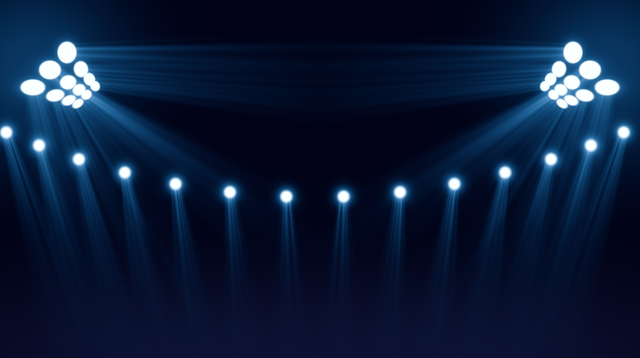
Give the GLSL for this background, as a WebGL 2 fragment shader.

```glsl
#version 300 es
precision highp float;
// Stadium night lighting: two mirrored banks of floodlights in perspective above
// a curved row of small lamps. Each lamp is a white ellipse with a halo and a
// streaked cone of light; all light is summed, then toned from navy to white.
uniform vec2 u_resolution;
out vec4 outColor;

// Colours and tone
const vec3 NIGHT = vec3(0.004, 0.008, 0.085);
const vec3 FLOOR_TINT = vec3(0.045, 0.060, 0.110);
const vec3 LAMP_WHITE = vec3(0.98, 1.0, 1.0);

// Floodlight bank, measured from the nearer side edge, in canvas heights
const vec2 BANK_POS = vec2(0.1395, 0.8047);
const vec2 BANK_DEPTH = vec2(0.2047, -0.1395);
const vec2 BANK_STEP = vec2(-0.0477, -0.0488);
const float BANK_RADIUS = 0.0286;
const float BANK_BEAM = 0.58;

// Curved lamp row, measured from its own axis
const float ROW_SHIFT = -0.014;
const float ROW_BASE = 0.4495;
const float ROW_CURVE = 0.243;
const float ROW_ANGLE = 0.16;
const float ROW_RADIUS = 0.0160;
const float ROW_BEAM = 0.75;

float hash(float n) {
    return fract(sin(n * 127.1) * 43758.55);
}

// One-dimensional gradient noise, about -0.5 to 0.5
float gradientNoise(float x) {
    float cell = floor(x);
    float f = x - cell;
    float a = (hash(cell) * 2.0 - 1.0) * f;
    float b = (hash(cell + 1.0) * 2.0 - 1.0) * (f - 1.0);
    return mix(a, b, f * f * (3.0 - 2.0 * f));
}

// Widening cone of light with lengthwise streaks
float beam(vec2 d, vec2 dir, float width, float spread, float reach, float seed) {
    float along = dot(d, dir);
    float across = dir.x * d.y - dir.y * d.x;
    float t = across / (width + spread * max(along, 0.0));
    float profile = 1.0 - smoothstep(0.25, 1.0, abs(t));
    float streaks = clamp(0.75 + 1.3 * gradientNoise(t * 3.5 + seed * 17.3), 0.0, 1.4);
    float fade = exp(-max(along, 0.0) / reach) * smoothstep(-0.005, 0.025, along);
    return profile * streaks * fade;
}

// Approximate signed distance to an ellipse
float ellipse(vec2 d, vec2 radii) {
    return (length(d / radii) - 1.0) * min(radii.x, radii.y);
}

vec2 direction(float angle) {
    return vec2(cos(angle), sin(angle));
}

float coverage(float dist, float soft) {
    return 1.0 - smoothstep(-soft, soft, dist);
}

// Returns summed light in x and lamp coverage in y
vec2 floodlightBank(vec2 p, float pixel) {
    vec2 haze = p - vec2(0.09, 0.81);
    vec2 result = vec2(0.40 * exp(-dot(haze, haze) / 0.055), 0.0);
    for (int column = 0; column < 4; column++) {
        float k = float(column);
        float scale = 1.0 / (1.0 + 0.33 * k);
        for (int row = 0; row < 3; row++) {
            float r = float(row);
            vec2 center = BANK_POS + BANK_DEPTH * (1.0 - scale)
                        + BANK_STEP * (r - 1.0) * scale;
            vec2 d = p - center;

            // Far columns turn, lower rows flatten
            vec2 axis = direction(0.2 * k);
            vec2 local = vec2(dot(d, axis), axis.x * d.y - axis.y * d.x);
            vec2 radii = BANK_RADIUS * scale * vec2(0.93 + 0.14 * r, 1.06 - 0.14 * r);
            float dist = ellipse(local, radii);
            result.y = max(result.y, coverage(dist, pixel));
            result.x += 0.45 * scale * exp(-max(dist, 0.0) / 0.009);

            // Top row shines across, bottom row shines down
            float angle = -0.02 - 0.03 * k + r * (0.08 * k - 0.66);
            float spread = r < 0.5 ? 0.08 : 0.17;
            float reach = r < 0.5 ? 0.26 : 0.19;
            result.x += BANK_BEAM * scale * beam(d, direction(angle),
                BANK_RADIUS * scale, spread, reach, r * 4.0 + k + 1.0);
        }
    }
    return result;
}

vec2 lampRow(vec2 p, float pixel) {
    vec2 result = vec2(0.0);
    for (int i = 0; i < 7; i++) {
        float x = sin(ROW_ANGLE * (float(i) + 0.5));
        vec2 d = p - vec2(x, ROW_BASE + ROW_CURVE * x * x);
        float dist = length(d) - ROW_RADIUS;
        result.y = max(result.y, coverage(dist, pixel + 0.0025));
        result.x += 1.1 * exp(-max(dist, 0.0) / 0.009);
        vec2 dir = normalize(vec2(-0.36 * x, -1.0));
        result.x += ROW_BEAM * beam(d, dir, 0.017, 0.13,
            0.085 + 0.07 * x, float(i) + 21.0);
    }
    return result;
}

void main() {
    vec2 p = gl_FragCoord.xy / u_resolution.y;
    float width = u_resolution.x / u_resolution.y;
    float pixel = 1.0 / u_resolution.y;

    // Night sky with a faintly lit floor
    float side = (p.x - 0.5 * width) / width;
    float lit = (1.0 - smoothstep(0.0, 0.38, p.y)) * (1.0 - 1.6 * side * side);
    vec3 color = NIGHT + FLOOR_TINT * lit;

    // Both light groups mirror about their own axes
    vec2 bank = floodlightBank(vec2(min(p.x, width - p.x), p.y), pixel);
    vec2 lamps = lampRow(vec2(abs(p.x - 0.5 * width - ROW_SHIFT), p.y), pixel);
    float light = bank.x + lamps.x;

    // Blue saturates first, then green, then red
    vec3 glow = 1.0 - exp(-vec3(0.21 * light * light, 0.6 * light, light));
    color = 1.0 - (1.0 - color) * (1.0 - glow);
    color = mix(color, LAMP_WHITE, max(bank.y, lamps.y));
    outColor = vec4(color, 1.0);
}
```
